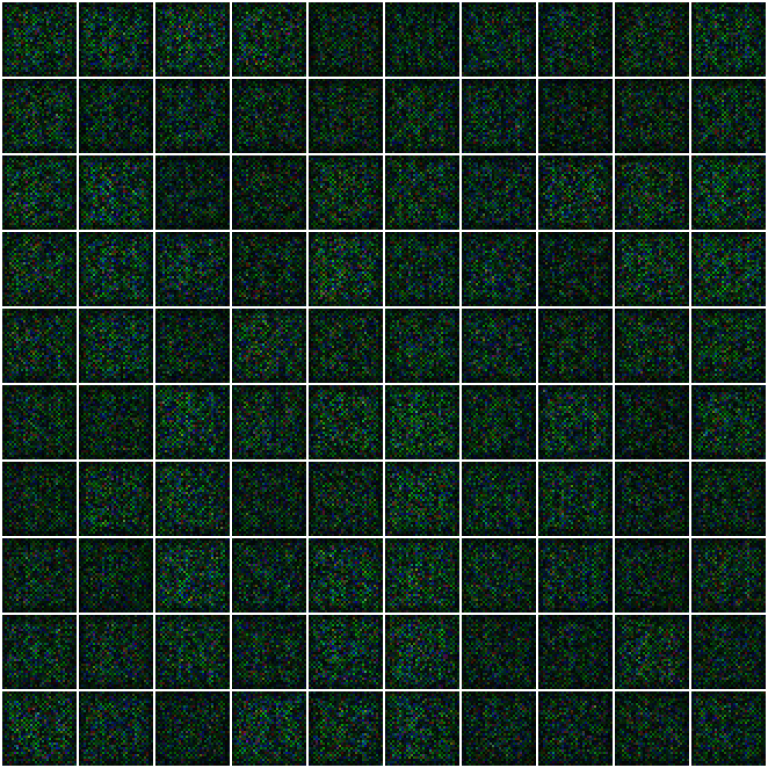
A WebGL 1 fragment shader for this pattern:

```glsl
precision highp float;
// Ten by ten grid of dark tiles of checkered colour noise, divided by thin white lines.

uniform vec2 u_resolution;

const float TILES = 10.0;
const float TILE_CELLS = 32.0;
const float PERIOD = TILE_CELLS + 1.0;        // one line cell plus the tile
const float GRID_CELLS = TILES * PERIOD + 1.0;
const vec3 LINE_COLOUR = vec3(1.0);

float hash(vec2 p, float seed) {
  return fract(sin(dot(p, vec2(12.9898, 78.233)) + seed * 37.719) * 43758.5453);
}

// Darkens the outermost cells of a tile.
float edgeFade(vec2 local) {
  vec2 toEdge = min(local, TILE_CELLS - 1.0 - local);
  return mix(0.42, 1.0, smoothstep(-1.0, 5.0, min(toEdge.x, toEdge.y)));
}

// Green dominates one half of the checkerboard, blue the other; red is rare.
vec3 noiseColour(vec2 cell, float checker) {
  float r = hash(cell, 1.0);
  float g = hash(cell, 2.0);
  float b = hash(cell, 3.0);
  float red = 0.015 + 0.36 * pow(r, 8.0);
  float green = mix(0.02 + 0.20 * g * g, 0.04 + 0.50 * pow(g, 1.3), checker);
  float blue = mix(0.02 + 0.52 * pow(b, 3.0), 0.02 + 0.32 * pow(b, 4.0), checker);
  return vec3(red, green, blue);
}

vec3 cellColour(vec2 cell) {
  vec2 tile = floor((cell + 0.5) / PERIOD);
  vec2 local = cell - tile * PERIOD - 1.0;
  if (min(local.x, local.y) < -0.5) return LINE_COLOUR;

  float checker = mod(local.x + local.y, 2.0);
  float tileGain = mix(0.8, 1.2, hash(tile, 4.0));
  float columnGain = mix(0.78, 1.16, hash(vec2(local.x, 0.0), 5.0));
  return noiseColour(cell, checker) * edgeFade(local) * tileGain * columnGain;
}

// Averages the cells under a square footprint, weighted by area.
vec3 filteredGrid(vec2 centre, vec2 width) {
  vec2 low = centre - 0.5 * width;
  vec2 a = floor(low);
  vec2 b = floor(low + width);
  vec2 share = clamp((b - low) / width, 0.0, 1.0);
  vec3 bottom = mix(cellColour(b), cellColour(vec2(a.x, b.y)), share.x);
  vec3 top = mix(cellColour(vec2(b.x, a.y)), cellColour(a), share.x);
  return mix(bottom, top, share.y);
}

void main() {
  vec2 cellsPerPixel = GRID_CELLS / u_resolution;
  gl_FragColor = vec4(filteredGrid(gl_FragCoord.xy * cellsPerPixel, cellsPerPixel), 1.0);
}
```
